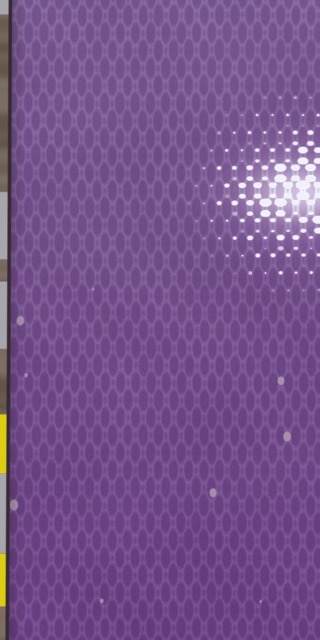
A Shadertoy shader for this texture:

```glsl
float hash(vec2 p) {
    return fract(sin(dot(p, vec2(127.1, 311.7))) * 4375.85);
}

// Coverage of ellipses on a staggered lattice; each varies a little in size
float ovals(vec2 u, vec2 cell, vec2 radius, float jitter, float soft) {
    float cover = 0.0;
    for (int i = 0; i < 2; i++) {
        vec2 v = u + 0.5 * float(i);
        float size = 1.0 + jitter * (hash(floor(v) + 37.0 * float(i)) - 0.5);
        vec2 r = max(radius * size, vec2(0.0002));
        vec2 q = (fract(v) - 0.5) * cell;
        float d = (length(q / r) - 1.0) * min(r.x, r.y);
        cover = max(cover, 1.0 - smoothstep(-soft, soft, d));
    }
    return cover;
}

// Sparse pale chips, one candidate per cell
float chips(vec2 p, float soft) {
    vec2 g = p / 0.19, home = floor(g);
    float cover = 0.0;
    for (int j = -1; j <= 1; j++)
    for (int i = -1; i <= 1; i++) {
        vec2 id = home + vec2(i, j);
        vec2 center = id + 0.2 + 0.6 * vec2(hash(id + 3.1), hash(id + 8.7));
        float r = mix(0.004, 0.018, pow(hash(id + 5.3), 2.0));
        float present = step(0.74, hash(id + 1.9)) * step(center.y * 0.19, 1.12);
        float d = length((p - center * 0.19) * vec2(1.15, 0.9)) - r;
        cover = max(cover, present * (1.0 - smoothstep(-soft, soft, d)));
    }
    return cover;
}

float band(float y, float low, float high, float soft) {
    return smoothstep(low - soft, low + soft, y) - smoothstep(high - soft, high + soft, y);
}

// Cluttered strip beyond the panel's left side
vec3 backdrop(vec2 p, float soft) {
    vec3 col = vec3(0.44, 0.38, 0.34) + 0.05 * sin(p.y * 23.0 + sin(p.y * 61.0));
    float paper = band(p.y, 1.19, 1.4, soft) + band(p.y, 0.91, 1.12, soft)
                + band(p.y, 0.27, 0.52, soft) + band(p.y, 1.955, 2.1, soft);
    col = mix(col, vec3(0.66, 0.65, 0.68), paper);
    float yellow = band(p.y, 0.52, 0.705, soft) + band(p.y, 0.105, 0.27, soft);
    return mix(col, vec3(0.86, 0.8, 0.08), yellow);
}

void mainImage(out vec4 fragColor, in vec2 fragCoord) {
    vec2 p = fragCoord / iResolution.x;
    float px = 1.0 / iResolution.x;
    float height = p.y * iResolution.x / iResolution.y;

    // Embossed mesh: long pits with small ones between them
    vec2 cell = vec2(0.0477, 0.1094);
    vec2 bend = 0.0015 * vec2(sin(p.y * 5.0), sin(p.x * 7.0 + p.y * 3.0));
    vec2 u = (p + bend - vec2(0.495, 1.076)) / cell + 0.5;
    float soft = max(0.0045, px);
    float pits = ovals(u, cell, vec2(0.0150, 0.0345), 0.12, soft);
    float dimples = ovals(u + vec2(0.5, 0.0), cell, vec2(0.0055, 0.0115), 0.3, soft);
    float shade = max(pits, 0.75 * dimples);
    float rim = ovals(u + vec2(0.0, 0.04), cell, vec2(0.0155, 0.0355), 0.12, soft);

    vec3 web = mix(vec3(0.485, 0.32, 0.59), vec3(0.55, 0.425, 0.645), height);
    vec3 pit = mix(vec3(0.395, 0.235, 0.49), vec3(0.455, 0.325, 0.55), height);
    vec3 col = mix(web, pit, shade) + 0.025 * (rim - pits);
    col += 0.008 * sin(p.x * 9.0 + 2.0 * sin(p.y * 6.0)) * sin(p.y * 8.0 + p.x * 4.0);
    col += 0.018 * (hash(floor(p * 256.0)) - 0.5);

    // Worn chips
    col = mix(col, vec3(0.68, 0.61, 0.69), 0.85 * chips(p, max(0.003, px)));

    // Lamp reflection: bright core, breaking into glints on the raised joints
    vec2 e = p - vec2(0.95, 1.396);
    float reach = 1.0 - smoothstep(0.02, 0.43, length(e * vec2(1.0, 1.12)));
    float core = exp(-dot(e * vec2(6.5, 13.0), e * vec2(6.5, 13.0)));
    vec2 glintSize = vec2(0.0035, 0.0035) + vec2(0.013, 0.007) * reach * reach;
    float glints = ovals(u + vec2(0.5, -0.15), cell, glintSize, 1.0, max(0.0025, px));
    float lowGlints = ovals(u + vec2(0.5, 0.16), cell, glintSize * 0.8, 1.4, max(0.0025, px));
    glints = max(glints * smoothstep(0.02, 0.25, reach), lowGlints * smoothstep(0.3, 0.7, reach));
    col += vec3(0.13, 0.14, 0.13) * reach * reach;
    col = mix(col, vec3(0.95, 0.94, 0.98), clamp(glints + core * (1.25 - 0.6 * shade), 0.0, 1.0));

    // Panel side with its dark seam
    float side = mix(0.021, 0.031, height);
    col *= mix(0.85, 1.0, smoothstep(0.0, 0.05, p.x - side));
    float seam = 1.0 - smoothstep(0.004, 0.004 + 2.0 * px, p.x - side);
    col = mix(col, vec3(0.21, 0.16, 0.20), seam);
    float outside = 1.0 - smoothstep(-px, px, p.x - side + 0.004);
    col = mix(col, backdrop(p, px), outside);

    fragColor = vec4(clamp(col, 0.0, 1.0), 1.0);
}
```
